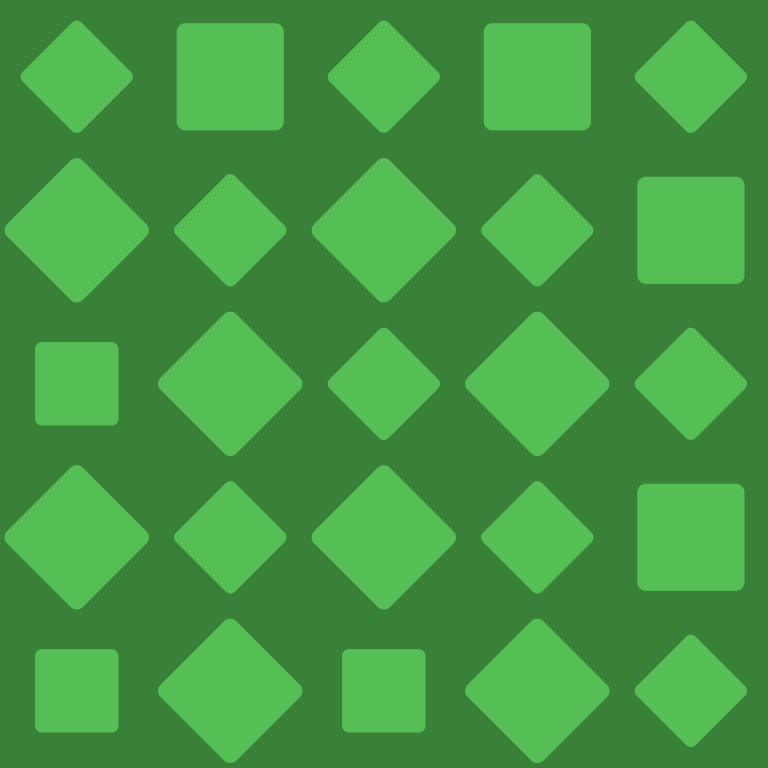
Give the GLSL for this pattern, as a Shadertoy shader.

```glsl
const float PITCH = 0.1999;        // cell size, canvas units
const float LARGE_HALF = 0.0698;   // half side of the large tile
const float SMALL_HALF = 0.0543;   // half side of the small tile
const float ROUNDING = 0.165;      // corner radius relative to half side
const float LAST_CELL = 4.0;       // index of the last row and column
const vec3 GROUND = vec3(0.222, 0.504, 0.218);
const vec3 TILE = vec3(0.333, 0.745, 0.333);

float roundedSquare(vec2 p, float halfSide) {
    float radius = halfSide * ROUNDING;
    vec2 q = abs(p) - (halfSide - radius);
    return length(max(q, 0.0)) + min(max(q.x, q.y), 0.0) - radius;
}

vec2 turnEighth(vec2 p) {
    return vec2(p.x + p.y, p.y - p.x) * inversesqrt(2.0);
}

// Large tiles stand upright on the top and right borders,
// small ones in even columns below the diagonal.
bool isUpright(vec2 cell, bool large) {
    if (large) return cell.y < 0.5 || cell.x > LAST_CELL - 0.5;
    return mod(cell.x, 2.0) < 0.5 && cell.y - cell.x > 1.5;
}

void mainImage(out vec4 fragColor, in vec2 fragCoord) {
    // Cells count from the top left
    vec2 uv = fragCoord / iResolution.y;
    vec2 grid = vec2(uv.x, 1.0 - uv.y) / PITCH;
    vec2 cell = clamp(floor(grid), 0.0, LAST_CELL);
    vec2 p = (grid - cell - 0.5) * PITCH;

    // Checkerboard of sizes, with most tiles turned to diamonds
    bool large = mod(cell.x + cell.y, 2.0) > 0.5;
    if (!isUpright(cell, large)) p = turnEighth(p);
    float d = roundedSquare(p, large ? LARGE_HALF : SMALL_HALF);

    // Smooth edge one pixel wide
    float coverage = clamp(0.5 - d * iResolution.y, 0.0, 1.0);
    fragColor = vec4(mix(GROUND, TILE, coverage), 1.0);
}
```
